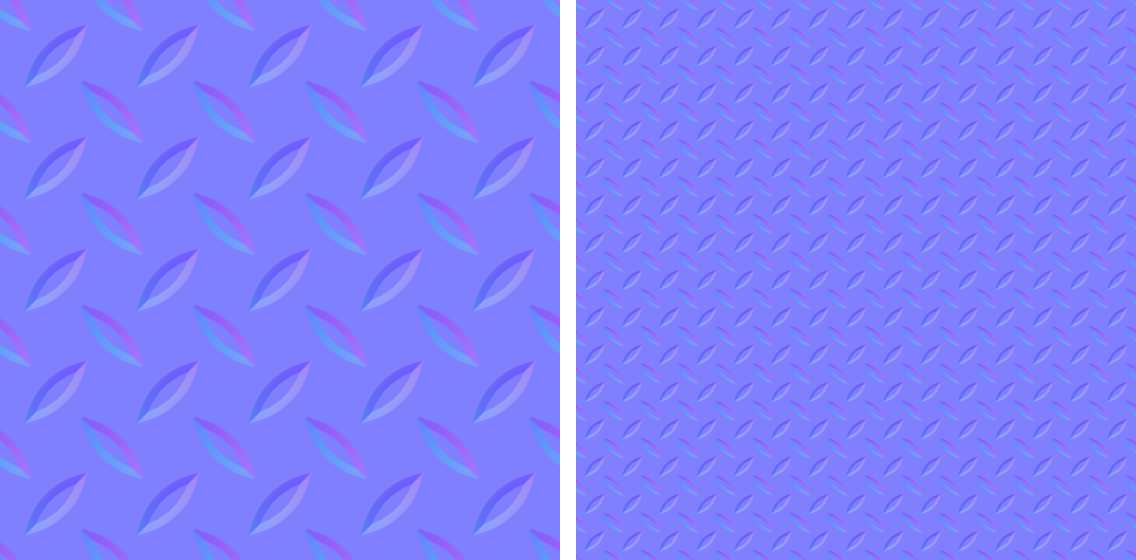
Left: one tile. Right: repeated 3 by 3.
Write a three.js fragment shader that draws this texture map.

```glsl
varying vec2 vUv;

// Lengths are in cells; one cell holds one rising and one falling lug.
const float REPEATS = 5.0;
const float HALF_LENGTH = 0.391;
const float HALF_WIDTH = 0.125;
const float BEVEL_WIDTH = 0.071;
const float EDGE = 0.007;
const float TILT_OUTER = 0.26;
const float TILT_INNER = 0.31;
const int SCRATCHES = 3;
const float SCRATCH_CHANCE = 0.45;
const float SCRATCH_WIDTH = 0.006;
const float SCRATCH_TILT = 0.11;
const float SCRATCH_BEND = 0.02;

// Each side of a lug is an arc of this radius, centred across the long axis.
const float ARC_RADIUS = (HALF_LENGTH * HALF_LENGTH + HALF_WIDTH * HALF_WIDTH) / (2.0 * HALF_WIDTH);
const float ARC_OFFSET = ARC_RADIUS - HALF_WIDTH;

float hash(vec3 p) {
  p = fract(p * vec3(0.1031, 0.1130, 0.0973));
  p += dot(p, p.yzx + 33.33);
  return fract((p.x + p.y) * p.z);
}

// One-dimensional gradient noise
float gradientNoise(float x, float seed) {
  float i = floor(x);
  float f = x - i;
  float g0 = hash(vec3(i, seed, 7.0)) * 2.0 - 1.0;
  float g1 = hash(vec3(i + 1.0, seed, 7.0)) * 2.0 - 1.0;
  return mix(g0 * f, g1 * (f - 1.0), f * f * f * (f * (f * 6.0 - 15.0) + 10.0));
}

float inside(float depth) {
  return smoothstep(-EDGE, EDGE, depth);
}

// Faint hairline grooves, different on every lug
vec2 scratchSlope(vec2 q, vec2 id, float kind) {
  vec2 slope = vec2(0.0);
  for (int i = 0; i < SCRATCHES; i++) {
    float seed = kind * 31.0 + float(i) * 5.0 + 1.0;
    float present = step(hash(vec3(id, seed)), SCRATCH_CHANCE);
    float angle = 6.2832 * hash(vec3(id, seed + 1.0));
    vec2 along = vec2(cos(angle), sin(angle));
    vec2 across = vec2(-along.y, along.x);
    vec2 start = (vec2(hash(vec3(id, seed + 2.0)), hash(vec3(id, seed + 3.0))) - 0.5) * vec2(0.26, 0.05);
    vec2 d = q - start;
    float t = dot(d, along);
    float x = dot(d, across) + SCRATCH_BEND * gradientNoise(t * 12.0, seed + id.x + id.y * REPEATS);
    x /= SCRATCH_WIDTH;
    float fade = 1.0 - smoothstep(0.06, 0.12, abs(t));
    slope += across * x * exp(-x * x) * fade * present;
  }
  return slope * SCRATCH_TILT;
}

// Slope of a flat-topped, bevelled lens lying along the given axis
vec2 lugSlope(vec2 cell, vec2 axis, float kind) {
  vec2 id = mod(floor(cell), REPEATS);
  vec2 p = fract(cell) - 0.5;
  vec2 normal = vec2(-axis.y, axis.x);
  vec2 q = vec2(dot(p, axis), dot(p, normal));

  vec2 radial = vec2(q.x, abs(q.y) + ARC_OFFSET);
  float r = length(radial);
  float depth = ARC_RADIUS - r;
  float top = inside(depth - BEVEL_WIDTH);
  float bevel = inside(depth) * (1.0 - top);

  vec2 outward = radial / r;
  outward.y *= clamp(q.y / EDGE, -1.0, 1.0);
  float tilt = mix(TILT_OUTER, TILT_INNER, clamp(depth / BEVEL_WIDTH, 0.0, 1.0));
  vec2 slope = outward * tilt * bevel + scratchSlope(q, id, kind) * top;
  return axis * slope.x + normal * slope.y;
}

void main() {
  vec2 cell = vUv * REPEATS;
  vec2 diagonal = vec2(sqrt(0.5));

  // Rising lugs sit at cell centres, falling lugs at cell corners
  vec2 slope = lugSlope(cell, diagonal, 0.0)
             + lugSlope(cell + 0.5, diagonal * vec2(1.0, -1.0), 1.0);

  // Normal encoding with green pointing down
  vec3 n = vec3(slope.x, -slope.y, sqrt(1.0 - dot(slope, slope)));
  gl_FragColor = vec4(n * 0.5 + 0.5, 1.0);
}
```
